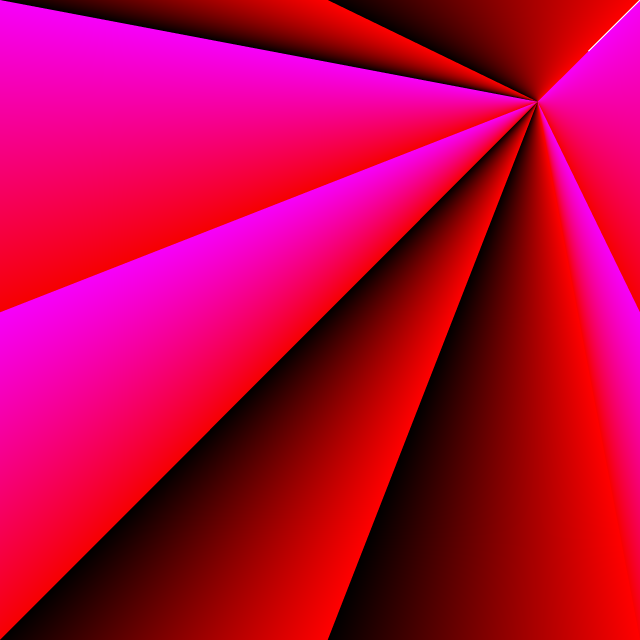
This background is drawn by a three.js fragment shader. Its source:

```glsl
varying vec2 vUv;

const vec2 FAN_CENTER = vec2(0.840, 0.841);
const float SIDE_SPLIT = 0.512;      // where each side restarts its ramp
const float WALL_RED = 0.965;        // red level on the left and right sides
const float WALL_BLUE = 0.98;        // strongest blue on those sides
const vec3 SEAM_COLOR = vec3(1.0);
const float SEAM_START = 0.5;        // fraction of the way to the corner
const float SEAM_HALF_WIDTH = 0.0009;
const int SAMPLES = 4;               // per axis, for smooth edges

// Two rising ramps along one side of the square
float sideRamp(float s) {
  return s < SIDE_SPLIT ? s / SIDE_SPLIT
                        : (s - SIDE_SPLIT) / (1.0 - SIDE_SPLIT);
}

// Colour of the border point reached by the ray from the centre through p
vec3 fanColor(vec2 p) {
  vec2 ray = p - FAN_CENTER;
  vec2 side = step(vec2(0.0), ray);
  vec2 reach = abs(side - FAN_CENTER) / max(abs(ray), vec2(1e-5));
  vec2 hit = clamp(FAN_CENTER + ray * min(reach.x, reach.y), 0.0, 1.0);
  return reach.x < reach.y
    ? vec3(WALL_RED, 0.0, WALL_BLUE * sideRamp(hit.y))
    : vec3(sideRamp(hit.x), 0.0, 0.0);
}

// Distance to the fine seam that ends in the upper right corner
float seamDistance(vec2 p) {
  vec2 start = mix(FAN_CENTER, vec2(1.0), SEAM_START);
  vec2 span = vec2(1.0) - start;
  vec2 offset = p - start;
  float along = clamp(dot(offset, span) / dot(span, span), 0.0, 1.0);
  return length(offset - span * along);
}

void main() {
  vec2 footprint = fwidth(vUv);

  // Average the fan over the footprint
  vec3 color = vec3(0.0);
  for (int i = 0; i < SAMPLES; i++) {
    for (int j = 0; j < SAMPLES; j++) {
      vec2 jitter = (vec2(float(i), float(j)) + 0.5) / float(SAMPLES) - 0.5;
      color += fanColor(vUv + jitter * footprint);
    }
  }
  color /= float(SAMPLES * SAMPLES);

  // Seam
  float blur = 0.5 * max(footprint.x, footprint.y);
  float seam = 1.0 - smoothstep(SEAM_HALF_WIDTH - blur,
                                SEAM_HALF_WIDTH + blur, seamDistance(vUv));
  gl_FragColor = vec4(mix(color, SEAM_COLOR, seam), 1.0);
}
```
